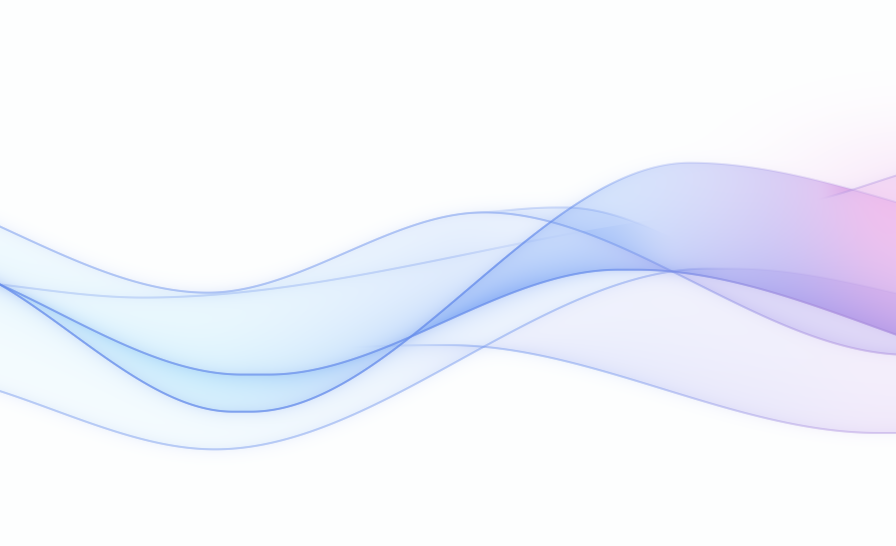
A WebGL 1 fragment shader for this background:

```glsl
precision highp float;
uniform vec2 u_resolution;

const vec3 PAPER = vec3(0.994, 0.998, 0.998);
const vec3 CYAN = vec3(0.80, 0.93, 0.99);
const vec3 BLUE = vec3(0.68, 0.79, 0.98);
const vec3 LILAC = vec3(0.80, 0.77, 0.96);
const vec3 PINK = vec3(0.95, 0.77, 0.94);
const vec3 VIOLET = vec3(0.76, 0.78, 0.97);
const vec3 INK_BLUE = vec3(0.40, 0.55, 0.92);
const vec3 INK_LILAC = vec3(0.67, 0.56, 0.87);
const vec2 GLOW_CENTER = vec2(1.02, 0.65);
const vec2 GLOW_SIZE = vec2(0.15, 0.13);
const float GLOW_STRENGTH = 0.32;
const float LINE_WIDTH = 0.0016;
const float HALO_WIDTH = 0.011;
const float HALO_STRENGTH = 0.2;

// Eased rise between two abscissas: height and slope
vec2 swing(float x, float start, float end, float rise) {
  float t = clamp((x - start) / (end - start), 0.0, 1.0);
  return rise * vec2(t * t * (3.0 - 2.0 * t), 6.0 * t * (1.0 - t) / (end - start));
}

vec2 wave(float base, vec2 a, vec2 b, vec2 c) {
  return vec2(base, 0.0) + a + b + c;
}

float window(float x, float start, float end, float feather) {
  return smoothstep(start - feather, start + feather, x)
       * (1.0 - smoothstep(end - feather, end + feather, x));
}

vec3 hueAt(float x) {
  vec3 hue = mix(CYAN, BLUE, smoothstep(0.2, 0.58, x));
  hue = mix(hue, LILAC, smoothstep(0.65, 0.88, x));
  return mix(hue, PINK, smoothstep(0.84, 1.0, x));
}

// Translucent veil between two waves, with an opacity at each edge
vec3 veil(vec3 color, float y, vec2 nearEdge, vec2 farEdge, vec3 tint, vec2 opacity) {
  float low = min(nearEdge.x, farEdge.x);
  float high = max(nearEdge.x, farEdge.x);
  float pixel = 1.0 / u_resolution.y;
  float cover = clamp((min(y - low, high - y)) / pixel + 0.5, 0.0, 1.0);
  cover *= clamp((high - low) / pixel, 0.0, 1.0);
  float t = clamp(abs(y - farEdge.x) / max(high - low, 0.0001), 0.0, 1.0);
  return color * mix(vec3(1.0), tint, cover * mix(opacity.y, opacity.x, t * t));
}

// Fine line with a soft halo
vec3 stroke(vec3 color, vec2 p, vec2 curve, float opacity) {
  float slope = curve.y * u_resolution.y / u_resolution.x;
  float d = abs(p.y - curve.x) / sqrt(1.0 + slope * slope);
  float pixel = 1.0 / u_resolution.y;
  float line = 1.0 - smoothstep(LINE_WIDTH - 0.5 * pixel, LINE_WIDTH + pixel, d);
  float halo = HALO_STRENGTH * exp(-d / HALO_WIDTH);
  vec3 ink = mix(INK_BLUE, INK_LILAC, smoothstep(0.65, 0.95, p.x));
  return mix(color, ink, opacity * max(line, halo));
}

void main() {
  vec2 p = gl_FragCoord.xy / u_resolution;
  float x = p.x;
  float y = p.y;

  // Waves
  vec2 none = vec2(0.0);
  vec2 crest = wave(0.682, swing(x, -0.2, 0.232, -0.218),
    swing(x, 0.232, 0.54, 0.147), swing(x, 0.54, 1.015, -0.261));
  vec2 inner = wave(0.491, swing(x, -0.1, 0.16, -0.036), swing(x, 0.16, 0.9, 0.165), none);
  vec2 middle = wave(0.54, swing(x, -0.14, 0.27, -0.226),
    swing(x, 0.3, 0.69, 0.192), swing(x, 0.71, 1.25, -0.214));
  vec2 body = wave(0.533, swing(x, -0.1, 0.26, -0.287),
    swing(x, 0.28, 0.77, 0.456), swing(x, 0.77, 1.25, -0.154));
  vec2 lower = wave(0.321, swing(x, -0.12, 0.24, -0.144),
    swing(x, 0.24, 0.79, 0.331), swing(x, 0.82, 1.2, -0.098));
  vec2 base = wave(0.31, swing(x, -0.1, 0.49, 0.058), swing(x, 0.5, 0.98, -0.161), none);
  vec2 cap = wave(0.608, swing(x, 0.5, 0.62, 0.012), swing(x, 0.63, 0.9, -0.13), none);
  vec2 flare = wave(0.62, swing(x, 0.85, 1.1, 0.09), none, none);

  // Glow
  vec2 offset = (p - GLOW_CENTER) / GLOW_SIZE;
  vec3 color = PAPER * mix(vec3(1.0), PINK, GLOW_STRENGTH * exp(-dot(offset, offset)));

  // Veils
  vec3 hue = hueAt(x);
  float leftSide = window(x, -1.0, 0.62, 0.13);
  float rightSide = smoothstep(0.68, 1.0, x);
  color = veil(color, y, crest, inner, hue, vec2(0.2, 0.34) * leftSide);
  color = veil(color, y, middle, inner, hue, vec2(0.72, 0.38) * leftSide);
  color = veil(color, y, middle, body, hue, vec2(0.78, mix(0.5, 0.85, rightSide)));
  color = veil(color, y, middle, body, VIOLET, vec2(0.85, 0.0) * rightSide);
  color = veil(color, y, middle, lower, hue, vec2(0.4, 0.18) * window(x, -1.0, 0.78, 0.04));
  color = veil(color, y, base, lower, mix(hue, LILAC, 0.6),
    vec2(0.38, 0.22) * smoothstep(0.42, 0.6, x));
  color = veil(color, y, crest, middle, LILAC, vec2(0.55, 0.4) * smoothstep(0.6, 0.8, x));
  color = veil(color, y, cap, crest, BLUE, vec2(0.2, 0.3) * window(x, 0.54, 0.72, 0.04));
  color = veil(color, y, flare, body, PINK, vec2(0.3, 0.4) * smoothstep(0.91, 0.95, x));

  // Outlines
  color = stroke(color, p, crest, 0.5);
  color = stroke(color, p, inner, 0.3 * window(x, -1.0, 0.58, 0.1));
  color = stroke(color, p, middle, 0.75);
  color = stroke(color, p, body, mix(0.8, 0.25, smoothstep(0.55, 0.75, x)));
  color = stroke(color, p, lower, mix(0.45, 0.12, smoothstep(0.74, 0.84, x)));
  color = stroke(color, p, base, 0.45 * smoothstep(0.38, 0.55, x));
  color = stroke(color, p, cap, 0.3 * window(x, 0.55, 0.7, 0.04));
  color = stroke(color, p, flare, 0.4 * smoothstep(0.91, 0.95, x));

  gl_FragColor = vec4(color, 1.0);
}
```
